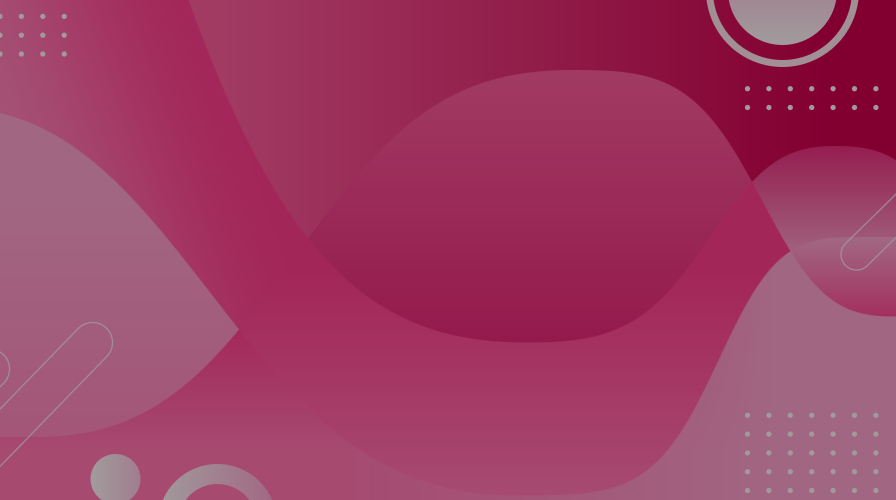
Write a Shadertoy shader that draws this background.

```glsl
// Translucent pink waves crossing each other, with silver discs, dots and capsules.
// Three S-curve waves split the canvas; each above/below combination gets a gradient.
// Units are hundredths of the canvas height, with the origin at the lower left.

#define MAUVE     vec3(0.63, 0.40, 0.51)
#define ROSE      vec3(0.65, 0.29, 0.44)
#define RASPBERRY vec3(0.64, 0.15, 0.35)
#define WINE      vec3(0.58, 0.10, 0.30)
#define CRIMSON   vec3(0.51, 0.00, 0.19)
#define DUSK      vec3(0.63, 0.23, 0.385)
#define SILVER    vec3(0.63, 0.60, 0.61)
#define DOT_STEP   vec2(4.28, 3.76)
#define DOT_RADIUS 0.52
#define LINE_HALF  0.13

float ramp(float a, float b, float x) {
    return clamp((x - a) / (b - a), 0.0, 1.0);
}

// Height of an S-curve from a to b; steep sets its slope, bias shifts its middle
float sCurve(float x, vec2 a, vec2 b, float steep, float bias) {
    float t = clamp((x - a.x) / (b.x - a.x), 0.001, 0.999);
    float logit = steep * log(t / (1.0 - t)) + bias;
    return mix(a.y, b.y, 1.0 / (1.0 + exp(-logit)));
}

// Smooth coverage of the area below a wave
float below(float height, float y) {
    float d = height - y;
    return clamp(0.5 + d / max(fwidth(d), 0.0001), 0.0, 1.0);
}

float cover(float d) {
    return clamp(0.5 - d * iResolution.y / 100.0, 0.0, 1.0);
}

float ring(vec2 p, vec2 center, float radius, float halfWidth) {
    return abs(length(p - center) - radius) - halfWidth;
}

float capsuleLine(vec2 p, vec2 a, vec2 b, float radius) {
    vec2 ab = b - a;
    float h = clamp(dot(p - a, ab) / dot(ab, ab), 0.0, 1.0);
    return abs(length(p - a - ab * h) - radius) - LINE_HALF;
}

float dotGrid(vec2 p, vec2 first, vec2 count) {
    vec2 cell = clamp(floor((p - first) / DOT_STEP + 0.5), vec2(0.0), count - 1.0);
    return length(p - first - cell * DOT_STEP) - DOT_RADIUS;
}

vec3 waves(vec2 p) {
    // Wave heights, joined at crests and troughs
    vec2 crest1 = vec2(114.5, 86.0), trough2 = vec2(102.8, 0.9);
    vec2 trough3 = vec2(105.1, 31.5), crest3 = vec2(167.1, 70.8);
    float w1 = p.x < crest1.x ? sCurve(p.x, vec2(7.0, 12.6), crest1, 2.0, 0.1)
                              : sCurve(p.x, crest1, vec2(179.4, 36.7), 2.4, -0.7);
    float w2 = p.x < trough2.x ? sCurve(p.x, vec2(-9.3, 78.5), trough2, 1.85, 0.22)
                               : sCurve(p.x, trough2, vec2(172.9, 52.6), 2.8, -0.85);
    float w3 = p.x < trough3.x ? sCurve(p.x, vec2(-35.0, 263.6), trough3, 2.0, 0.72)
             : p.x < crest3.x  ? sCurve(p.x, trough3, crest3, 2.2, -0.7)
                               : sCurve(p.x, crest3, vec2(198.6, 53.3), 2.0, -0.7);
    float m1 = below(w1, p.y), m2 = below(w2, p.y), m3 = below(w3, p.y);

    // Gradient of each region
    float right = step(100.0, p.x);
    vec3 sky = mix(DUSK, CRIMSON, ramp(45.0, 165.0, p.x));
    vec3 slopeLeft = mix(mix(ROSE, MAUVE, 0.3), RASPBERRY,
                         smoothstep(0.0, 55.0, p.x + 0.35 * (p.y - 60.0)));
    vec3 slopeRight = mix(MAUVE, WINE, ramp(48.0, 72.0, p.y));
    vec3 slope = mix(slopeLeft, slopeRight, right);
    vec3 lobeLeft = mix(mix(ROSE, MAUVE, 0.4), MAUVE, ramp(12.0, 60.0, p.y));
    vec3 lobeRight = mix(RASPBERRY, MAUVE, ramp(34.0, 52.0, p.y));
    vec3 lobe = mix(lobeLeft, lobeRight, right);
    vec3 lens = mix(WINE, DUSK, ramp(31.0, 86.0, p.y));
    vec3 band = mix(ROSE, RASPBERRY, ramp(2.0, 45.0, p.y));
    vec3 ground = mix(mix(ROSE, RASPBERRY, ramp(10.0, 36.0, p.y)), MAUVE,
                      ramp(70.0, 155.0, p.x));

    vec3 over = mix(mix(sky, slope, m3), lobe, m2);
    vec3 under = mix(mix(lens, band, m3), ground, m2);
    return mix(over, under, m1);
}

void mainImage(out vec4 fragColor, in vec2 fragCoord) {
    vec2 p = 100.0 * fragCoord / iResolution.y;
    vec3 color = waves(p);

    // Discs and rings, fading from silver to mauve
    vec2 topCenter = vec2(156.5, 101.9), ballCenter = vec2(23.1, 4.2);
    vec2 archCenter = vec2(43.5, -4.7);
    vec3 topTint = mix(SILVER, MAUVE, 0.5 * ramp(92.0, 104.0, p.y));
    color = mix(color, topTint, cover(length(p - topCenter) - 10.9));
    color = mix(color, mix(SILVER, MAUVE, 0.2), cover(ring(p, topCenter, 14.6, 0.7)));
    vec3 ballTint = mix(SILVER, MAUVE, 0.6 * ramp(19.0, 29.0, p.x));
    color = mix(color, ballTint, cover(length(p - ballCenter) - 5.0));
    vec3 archTint = mix(SILVER, MAUVE, ramp(32.0, 56.0, p.x));
    color = mix(color, archTint, cover(ring(p, archCenter, 9.9, 2.0)));

    // Dot grids
    float dots = dotGrid(p, vec2(0.0, 89.2), vec2(4.0, 3.0));
    dots = min(dots, dotGrid(p, vec2(149.5, 78.5), vec2(7.0, 2.0)));
    dots = min(dots, dotGrid(p, vec2(149.5, 1.9), vec2(7.0, 5.0)));
    color = mix(color, SILVER, cover(dots));

    // Outlined capsules running off the sides
    float lines = capsuleLine(p, vec2(18.5, 31.5), vec2(-31.5, -20.0), 4.0);
    lines = min(lines, capsuleLine(p, vec2(-2.1, 26.2), vec2(-40.0, -13.0), 4.0));
    lines = min(lines, capsuleLine(p, vec2(171.3, 49.1), vec2(211.0, 88.0), 3.1));
    color = mix(color, SILVER, 0.8 * cover(lines));

    fragColor = vec4(color, 1.0);
}
```
